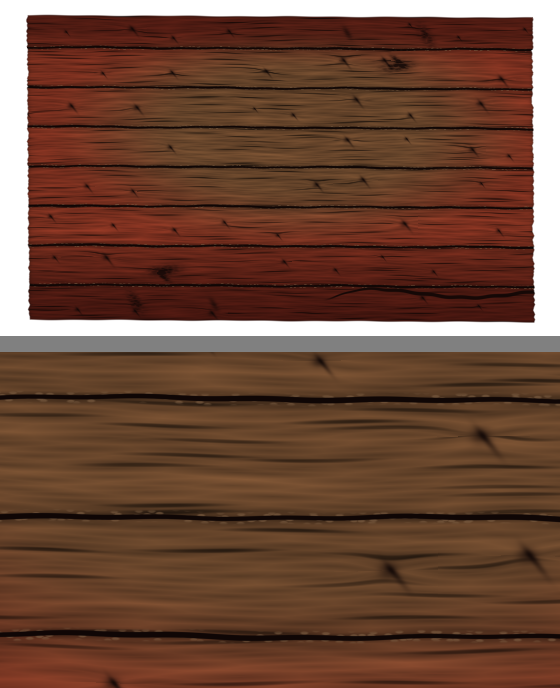
Top, the full canvas; bottom, a detail of the centre.
Give the GLSL for this texture, as a Shadertoy shader.

```glsl
const vec3 WHITE = vec3(1.0);
const vec3 BROWN = vec3(0.41, 0.275, 0.17);
const vec3 RED   = vec3(0.48, 0.185, 0.12);
const vec3 DEEP  = vec3(0.30, 0.095, 0.065);
const vec3 GAP   = vec3(0.06, 0.025, 0.02);
const vec3 CRUMB = vec3(0.50, 0.38, 0.27);

const vec2 CENTRE = vec2(0.833, 0.498);
const vec2 HALF_SIZE = vec2(0.750, 0.453);
const float PITCH = 0.1177;       // plank height
const float FIRST_SEAM = 0.0316;  // virtual seam below the bottom plank

vec2 hash2(vec2 p) {
    vec2 k = vec2(dot(p, vec2(127.1, 311.7)), dot(p, vec2(269.5, 183.3)));
    return fract(sin(k) * 43758.55);
}

// Cellular noise: distance to the nearest scattered point
float cellular(vec2 p) {
    vec2 cell = floor(p);
    float nearest = 4.0;
    for (int y = -1; y <= 1; y++)
        for (int x = -1; x <= 1; x++) {
            vec2 c = cell + vec2(x, y);
            vec2 d = c + hash2(c) - p;
            nearest = min(nearest, dot(d, d));
        }
    return sqrt(nearest);
}

mat2 rotation(float a) {
    return mat2(cos(a), sin(a), -sin(a), cos(a));
}

// Soft elliptical falloff, 1 at the middle
float blob(vec2 d, vec2 radius, float angle) {
    d = rotation(angle) * d / radius;
    return exp(-dot(d, d));
}

// Brightness of the lengthwise grain
float grain(vec2 p) {
    p.y += 0.003 * sin(p.x * 7.0) + 0.0012 * sin(p.x * 23.0 + p.y * 40.0);
    float fibre = cellular(p * vec2(9.0, 150.0));
    float streak = cellular(p * vec2(2.5, 75.0) + 31.0);
    float bands = sin(p.y * 190.0 + 2.0 * sin(p.x * 3.0)) * sin(p.y * 83.0 + p.x);
    float lines = 1.0 - smoothstep(0.05, 0.22, streak);
    return 0.76 + 0.30 * fibre + 0.14 * streak + 0.06 * bands - 0.38 * lines;
}

// Small knots, at most one per stretch of plank: x = darkness, y = grain lift
vec2 smallKnots(vec2 local, float plank) {
    const float STRETCH = 0.17;
    float x = local.x / STRETCH + hash2(vec2(plank, 3.0)).x;
    vec2 cell = vec2(floor(x), plank);
    vec2 place = mix(vec2(0.25), vec2(0.75), hash2(cell + 5.0));
    vec2 pick = hash2(cell + 19.0);
    vec2 d = vec2((fract(x) - place.x) * STRETCH, local.y - place.y * PITCH);
    float size = mix(0.005, 0.011, pick.y);
    float present = step(0.35, pick.x);
    float core = blob(d, vec2(size, size * 0.8), 0.0);
    float tail = blob(d - size * vec2(0.8, -0.6), size * vec2(1.8, 0.35), 0.9);
    float lift = blob(d, size * vec2(3.5, 2.0), 0.0) * sign(d.y) * size * 0.6;
    return present * vec2(0.55 * core + 0.5 * tail, lift);
}

// Large scars, mirrored through the middle of the board
float largeKnots(vec2 p) {
    float rough = cellular(p * vec2(60.0, 150.0));
    float dark = 0.0;
    for (float side = -1.0; side < 2.0; side += 2.0) {
        vec2 d = (p - CENTRE) * side;
        float feather = blob(d - vec2(0.346, 0.306), vec2(0.042, 0.014), -0.15)
                      + blob(d - vec2(0.350, 0.322), vec2(0.026, 0.007), 0.7);
        float ring = blob(d - vec2(0.433, 0.398), vec2(0.034, 0.015), 1.0);
        float nick = blob(d - vec2(0.200, 0.405), vec2(0.020, 0.008), 1.0);
        dark += feather * (1.35 - rough) + ring * (1.1 - rough) + 0.7 * nick;
    }
    return clamp(dark, 0.0, 1.0);
}

// Long split wandering along the bottom plank
float split(vec2 p, float px) {
    float path = 0.129 + 0.012 * cos((p.x - 1.1) * 11.0)
               - 0.020 * (1.0 - smoothstep(0.96, 1.08, p.x)) + 0.0015 * sin(p.x * 70.0);
    float width = 0.003 * smoothstep(0.95, 1.25, p.x);
    return (1.0 - smoothstep(width, width + 1.5 * px, abs(p.y - path))) * smoothstep(0.95, 1.0, p.x);
}

// Brown glow in the middle, red around it, deep red above and below
vec3 stain(vec2 p) {
    float r = length((p - vec2(0.88, 0.61)) / vec2(0.74, 0.36));
    vec3 tone = mix(BROWN, RED, smoothstep(0.45, 1.05, r));
    float deep = 1.0 - smoothstep(0.05, 0.34, p.y) + 0.75 * smoothstep(0.81, 0.92, p.y);
    return mix(tone, DEEP, clamp(deep, 0.0, 1.0));
}

// Signed distance inside the board, with ragged plank ends
float boardInside(vec2 p, float plank) {
    vec2 q = p - CENTRE;
    float end = sign(q.x);
    float ragged = 0.006 * cellular(vec2(end * 9.0, p.y * 75.0))
                 + 0.003 * hash2(vec2(plank, end)).x - 0.004;
    float flatEdge = 0.0012 * sin(p.x * 31.0) * sin(p.x * 13.0);
    vec2 inside = HALF_SIZE - abs(q) - vec2(ragged, flatEdge);
    return min(inside.x, inside.y);
}

void mainImage(out vec4 fragColor, in vec2 fragCoord) {
    float px = 1.0 / iResolution.y;
    vec2 p = fragCoord * px;
    p.x *= 1.6623 * iResolution.y / iResolution.x;
    p += 0.005 * vec2(p.y - CENTRE.y, p.x - CENTRE.x);  // slight skew

    // Plank index and position within it
    float wobble = 0.001 * sin(p.x * 17.0) + 0.0007 * sin(p.x * 53.0 + p.y * 9.0);
    float row = (p.y + wobble - FIRST_SEAM) / PITCH;
    float plank = floor(row);
    vec2 local = vec2(p.x, fract(row) * PITCH);

    // Wood
    vec2 knots = smallKnots(local, plank);
    vec2 shift = hash2(vec2(plank, 8.0)) * vec2(17.0, 5.0);
    float scars = largeKnots(p);
    float wood = grain(p + shift + vec2(0.0, knots.y + 0.006 * scars));
    wood *= 0.95 + 0.1 * hash2(vec2(plank, 2.0)).x;
    vec3 color = stain(p) * wood;
    color = mix(color, GAP, clamp(knots.x + 0.85 * scars, 0.0, 0.9));

    // Seams: shade, crumbs, dark gap
    float seam = min(local.y, PITCH - local.y);
    color *= 1.0 - 0.45 * exp(-seam / 0.005);
    float speck = 1.0 - smoothstep(0.15, 0.4, cellular(p * vec2(75.0, 170.0)));
    color = mix(color, CRUMB, 0.6 * speck * (1.0 - smoothstep(0.003, 0.007, seam)));
    float gapWidth = 0.0022 + 0.001 * sin(p.x * 11.0 + plank * 2.4);
    color = mix(color, GAP, 1.0 - smoothstep(gapWidth - px * 0.5, gapWidth + px, seam));
    color = mix(color, GAP, 0.9 * split(p, px));

    // Board outline on white
    float inside = boardInside(p, plank);
    color *= 1.0 - 0.35 * exp(-max(inside, 0.0) / 0.004);
    fragColor = vec4(mix(WHITE, color, smoothstep(-px, px, inside)), 1.0);
}
```
